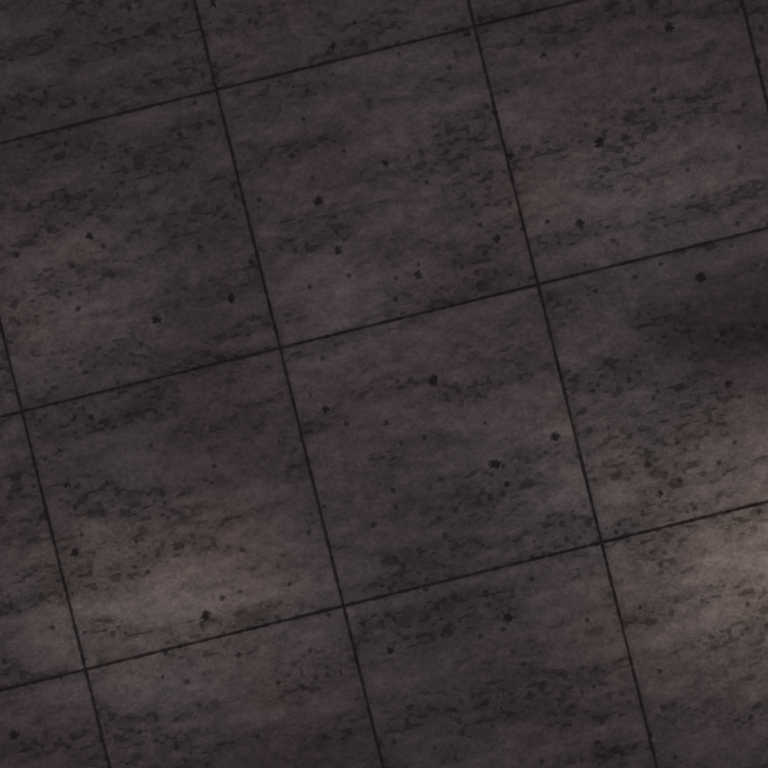
A WebGL 1 fragment shader for this texture:

```glsl
precision highp float;
// Dim stone floor: a tilted grid of square slabs with thin dark joints.
// Stretched noise gives streaks and grain, hashed cells give pores, and
// soft elliptical pools of warm light lie across the whole floor.
uniform vec2 u_resolution;

float hash(vec2 p) {
  vec3 q = fract(p.xyx * 0.1031);
  q += dot(q, q.yzx + 33.33);
  return fract((q.x + q.y) * q.z);
}

float noise(vec2 p) {
  vec2 i = floor(p), f = fract(p);
  f = f * f * (3.0 - 2.0 * f);
  return mix(mix(hash(i), hash(i + vec2(1.0, 0.0)), f.x),
             mix(hash(i + vec2(0.0, 1.0)), hash(i + 1.0), f.x), f.y);
}

float fbm(vec2 p) {
  float sum = 0.0, amp = 0.5;
  for (int i = 0; i < 4; i++) {
    sum += amp * noise(p);
    p = p * 2.03 + 17.3;
    amp *= 0.5;
  }
  return sum / 0.9375;
}

// Soft elliptical patch of light
float pool(vec2 p, vec2 center, vec2 radius) {
  vec2 d = (p - center) / radius;
  return exp(-dot(d, d));
}

// Round pits, at most one per cell; size is the cell width in slabs
float pores(vec2 g, float size, float radius, float density, float blur) {
  vec2 cell = floor(g / size);
  vec2 spot = vec2(hash(cell + 3.7), hash(cell + 51.2)) * 0.7 + 0.15;
  float r = radius * mix(0.5, 1.0, hash(cell + 87.4));
  float d = length(g - (cell + spot) * size) + (noise(g * 130.0) - 0.5) * radius * 0.8;
  return step(hash(cell + 19.1), density) * (1.0 - smoothstep(r - blur, r + blur, d));
}

float illumination(vec2 p) {
  p += 0.06 * (vec2(fbm(p * 5.0), fbm(p * 5.0 + 40.0)) - 0.5);
  float light = 0.19 + 0.2 * (fbm(p * 4.0 + 9.0) - 0.5);
  light += 0.72 * pool(p, vec2(1.03, 0.27), vec2(0.21, 0.18));
  light += 0.42 * pool(p, vec2(0.23, 0.22), vec2(0.21, 0.14));
  light += 0.26 * pool(p, vec2(0.07, 0.62), vec2(0.13, 0.13));
  light += 0.20 * pool(p, vec2(0.85, 0.76), vec2(0.18, 0.14));
  light += 0.14 * pool(p, vec2(0.42, 0.58), vec2(0.10, 0.08));
  light += 0.16 * pool(p, vec2(0.79, 0.43), vec2(0.14, 0.10));
  light -= 0.16 * pool(p, vec2(0.98, 0.55), vec2(0.11, 0.06));
  light -= 0.18 * pool(p, vec2(0.40, 0.01), vec2(0.12, 0.06));
  light -= 0.12 * pool(p, vec2(0.00, 0.19), vec2(0.05, 0.06));
  return max(light, 0.0);
}

void main() {
  vec2 p = gl_FragCoord.xy / u_resolution.y;

  // Slab coordinates, one unit per slab
  vec2 d = p - vec2(0.3646, 0.5469);
  vec2 g = vec2(dot(d, vec2(0.971, 0.239)), dot(d, vec2(-0.239, 0.971))) / 0.346;
  float pixel = 1.0 / (u_resolution.y * 0.346);
  vec2 slab = floor(g);
  vec2 s = g + 7.0 * vec2(hash(slab), hash(slab + 31.0));

  // Lit stone, from violet shadow to warm grey
  float light = illumination(p) + 0.03 * (hash(slab + 5.0) - 0.5);
  vec3 color = mix(vec3(0.153, 0.133, 0.149), vec3(0.43, 0.385, 0.36), light);
  color *= mix(vec3(0.98, 1.0, 1.03), vec3(1.03, 0.99, 0.97), fbm(g * 3.0 + 60.0));

  // Streaks along the slab, mottling and fine grain
  float streak = fbm(s * vec2(3.2, 13.0) + 0.6 * noise(s * 5.0));
  float mottle = fbm(s * vec2(22.0, 38.0));
  float grain = noise(g * vec2(75.0, 95.0)) + noise(g * 140.0 + 8.0) - 1.0;
  color *= 1.0 + 0.42 * (streak - 0.5) + 0.34 * (mottle - 0.5) + 0.13 * grain;
  float flecks = smoothstep(0.58, 0.82, noise(s * vec2(42.0, 68.0)));
  color *= 1.0 - 0.24 * flecks * smoothstep(0.58, 0.36, streak);

  // Sparse large pores and many faint small ones
  float pits = 0.75 * pores(g, 0.37, 0.018, 0.5, pixel + 0.004);
  pits = max(pits, 0.55 * pores(g + 4.3, 0.13, 0.010, 0.35, pixel + 0.003));
  color = mix(color, vec3(0.075, 0.065, 0.07), pits);

  // Thin joints with slightly ragged edges
  vec2 edge = abs(fract(g + 0.5) - 0.5);
  float joint = min(edge.x, edge.y) + 0.004 * (noise(g * 60.0) - 0.5);
  float soft = pixel * 0.7 + 0.002;
  float line = 1.0 - smoothstep(0.0055 - soft, 0.0055 + soft, joint);
  color *= 1.0 - 0.12 * exp(-joint * 70.0);
  color = mix(color, vec3(0.095, 0.078, 0.08), line * (0.72 + 0.2 * noise(g * 9.0)));

  gl_FragColor = vec4(color, 1.0);
}
```
